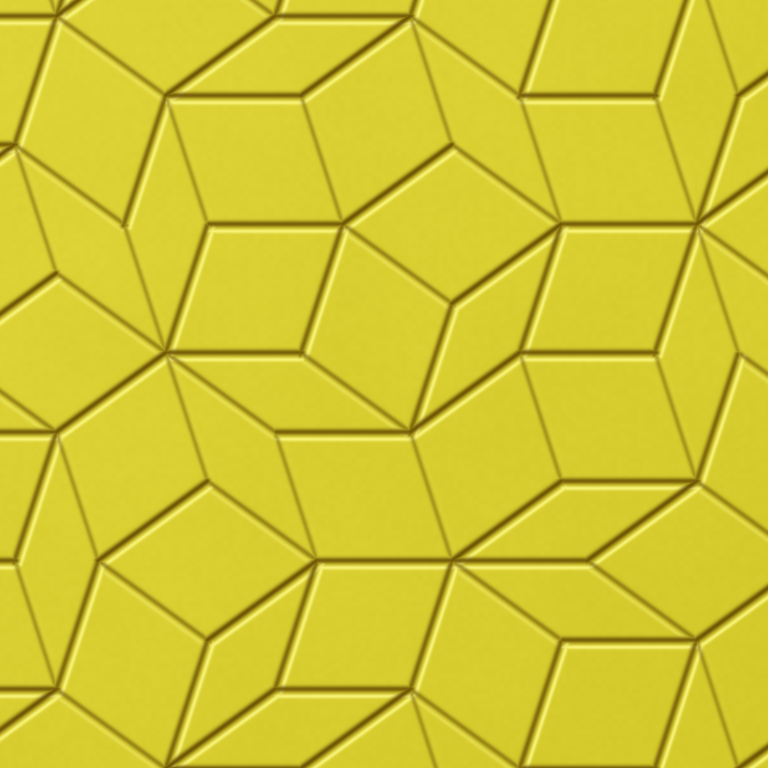
Write a Shadertoy shader that draws this pattern.

```glsl
float hash(vec2 p) {
    return fract(sin(dot(p, vec2(127.1, 311.7))) * 43758.5453);
}

float valueNoise(vec2 p) {
    vec2 i = floor(p), f = fract(p);
    f = f * f * (3.0 - 2.0 * f);
    return mix(mix(hash(i), hash(i + vec2(1, 0)), f.x),
               mix(hash(i + vec2(0, 1)), hash(i + vec2(1, 1)), f.x), f.y);
}

// Unit direction of one of the five line families
vec2 axis(int i) {
    float a = 1.2566371 * float(i);
    return vec2(cos(a), sin(a));
}

// Soft stroke along the segment from the origin to dir
float stroke(vec2 p, vec2 dir, float width) {
    vec2 q = p - dir * clamp(dot(p, dir), 0.0, 1.0);
    return exp(-dot(q, q) / (width * width));
}

// Groove lit from the upper left: x = shadow, y = highlight
vec2 groove(vec2 p, vec2 dir) {
    vec2 normal = vec2(-dir.y, dir.x);
    float facing = dot(normal, vec2(-0.5, 0.866));
    normal *= sign(facing);
    facing = abs(facing);
    float shadow = stroke(p - 0.02 * normal * facing, dir, 0.017 + 0.008 * facing);
    float light = stroke(p + 0.036 * normal, dir, 0.016);
    return vec2(shadow * (0.3 + 0.65 * facing), light * smoothstep(0.1, 0.8, facing));
}

// Rhombus tiling as the dual of a pentagrid, in units of the edge length
vec2 rhombGrooves(vec2 p) {
    float shift[5] = float[5](0.2, 0.35, -0.1, -0.28, -0.17);
    vec2 e[5];
    vec2 gridPoint = p;
    for (int i = 0; i < 5; i++) {
        e[i] = axis(i);
        gridPoint -= shift[i] * e[i];
    }
    gridPoint *= 0.4;

    vec2 shade = vec2(0);
    for (int j = 0; j < 4; j++)
    for (int k = j + 1; k < 5; k++) {
        vec2 a = e[j], b = e[k];
        float det = a.x * b.y - a.y * b.x;
        vec2 nearest = round(vec2(dot(gridPoint, a) + shift[j], dot(gridPoint, b) + shift[k]));
        for (int c = 0; c < 9; c++) {
            // Each crossing of two grid lines gives one rhombus
            vec2 line = nearest + vec2(c % 3 - 1, c / 3 - 1);
            vec2 t = line - vec2(shift[j], shift[k]);
            vec2 crossing = (t.x * vec2(b.y, -b.x) + t.y * vec2(-a.y, a.x)) / det;
            vec2 corner = line.x * a + line.y * b;
            for (int i = 0; i < 5; i++)
                if (i != j && i != k)
                    corner += ceil(dot(crossing, e[i]) + shift[i]) * e[i];

            vec2 q = p - corner;
            if (length(q - 0.5 * (a + b)) > 1.1) continue;
            shade = max(shade, max(groove(q, a), groove(q - b, a)));
            shade = max(shade, max(groove(q, b), groove(q - a, b)));
        }
    }
    return shade;
}

void mainImage(out vec4 fragColor, in vec2 fragCoord) {
    vec2 uv = fragCoord / iResolution.y;
    vec2 shade = rhombGrooves(uv / 0.176 + vec2(3.0, 5.0));

    // Yellow sheet, a little paler at the upper left, with faint mottling
    vec3 color = mix(vec3(0.83, 0.79, 0.165), vec3(0.87, 0.83, 0.215),
                     clamp(0.5 + 0.5 * (uv.y - uv.x), 0.0, 1.0));
    color += 0.012 * (valueNoise(uv * 9.0) - 0.5) + 0.012 * (valueNoise(uv * 150.0) - 0.5);

    color = mix(color, vec3(0.97, 0.95, 0.46), shade.y);
    color = mix(color, vec3(0.41, 0.31, 0.01), shade.x);
    fragColor = vec4(color, 1.0);
}
```
